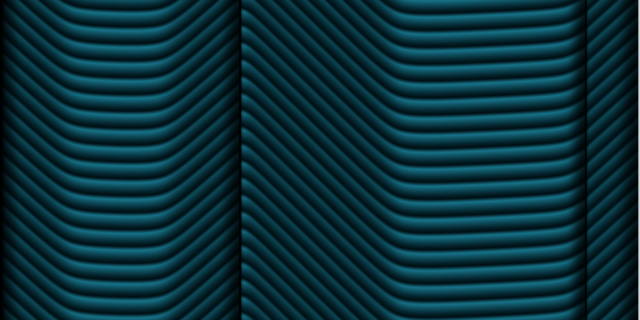
Write a WebGL 1 fragment shader that draws this background.

```glsl
precision highp float;
// Three panels of teal ribs that run diagonally and bend into level stretches.
// Each panel has a bent centre line, repeated downwards with fract; the ribs
// are lit from above by their slope and darken towards the panel edges.

uniform vec2 u_resolution;

#define PERIOD 0.0528
#define STEEPNESS 0.98
#define PEAK 0.3
#define FALLOFF 1.2
#define SEAM_A 0.75
#define SEAM_B 1.83
#define RIGHT_END 1.995
#define SEAM_WIDTH 0.0035
#define EDGE_LIGHT 0.3
#define DARK_TEAL vec3(0.0, 0.068, 0.088)
#define BRIGHT_TEAL vec3(0.085, 0.435, 0.52)
#define MARGIN_COLOR vec3(0.82, 0.85, 0.86)

// Smooth ramp: zero for d < 0, equal to d for d > 0
float bend(float d, float width) {
    return 0.5 * (d + sqrt(d * d + width * width));
}

// Downward offset of the ribs in each panel
float leftPath(float x) {
    return 0.92 * x - 0.89 * bend(x - 0.21, 0.05)
         - 0.93 * bend(x - 0.52, 0.05);
}

float middlePath(float x) {
    return STEEPNESS * bend(x - 0.77, 0.02)
         - (STEEPNESS + 0.05) * bend(x - 1.235, 0.05)
         - 0.7 * bend(x - 1.78, 0.04);
}

float ribPath(float x, float panel) {
    if (panel < 0.5) return leftPath(x);
    if (panel < 1.5) return middlePath(x);
    return -0.9 * (x - SEAM_B);
}

// Rib cross-section: quick rise below the gap, then a long falloff
float ribProfile(float t) {
    float fall = clamp((1.0 - t) / (1.0 - PEAK), 0.0, 1.0);
    return smoothstep(0.0, PEAK, t) * pow(fall, FALLOFF);
}

// Fade towards both sides of a panel
float edgeShade(float x, vec2 span, vec2 fade) {
    return smoothstep(0.0, fade.x, x - span.x)
         * smoothstep(0.0, fade.y, span.y - x);
}

float seam(float x, float center) {
    return smoothstep(0.3, 1.0, abs(x - center) / SEAM_WIDTH);
}

void main() {
    // x spans 0..2, y spans 0..1 downwards
    vec2 p = gl_FragCoord.xy / u_resolution * vec2(2.0, 1.0);
    p.y = 1.0 - p.y;

    // Panel layout; the anchor is a point on the crest of one rib
    float panel = step(SEAM_A, p.x) + step(SEAM_B, p.x);
    vec2 span = vec2(0.0, SEAM_A);
    vec2 fade = vec2(0.07, 0.07);
    vec2 anchor = vec2(0.365, 0.044);
    if (panel > 1.5) {
        span = vec2(SEAM_B, RIGHT_END);
        fade = vec2(0.012, 0.08);
        anchor = vec2(SEAM_B, -0.005);
    } else if (panel > 0.5) {
        span = vec2(SEAM_A, SEAM_B);
        fade = vec2(0.012, 0.06);
        anchor = vec2(1.302, 0.2135);
    }

    // Ribs and their lighting
    float e = 0.002;
    float slope = (ribPath(p.x + e, panel) - ribPath(p.x - e, panel)) / (2.0 * e);
    float light = 1.0 / (1.0 + slope * slope);
    float drop = ribPath(p.x, panel) - ribPath(anchor.x, panel);
    float t = fract((p.y - anchor.y - drop) / PERIOD + PEAK);
    float shade = edgeShade(p.x, span, fade);
    vec3 color = mix(DARK_TEAL, BRIGHT_TEAL, ribProfile(t) * light);
    color *= mix(EDGE_LIGHT, 1.0, shade);

    // Seams, black left border and pale right margin
    color *= seam(p.x, SEAM_A) * seam(p.x, SEAM_B);
    color *= smoothstep(0.0, 0.02, p.x);
    float pixel = 2.0 / u_resolution.x;
    float margin = smoothstep(-0.5, 0.5, (p.x - RIGHT_END) / pixel);
    color = mix(color, MARGIN_COLOR, margin);

    gl_FragColor = vec4(color, 1.0);
}
```
